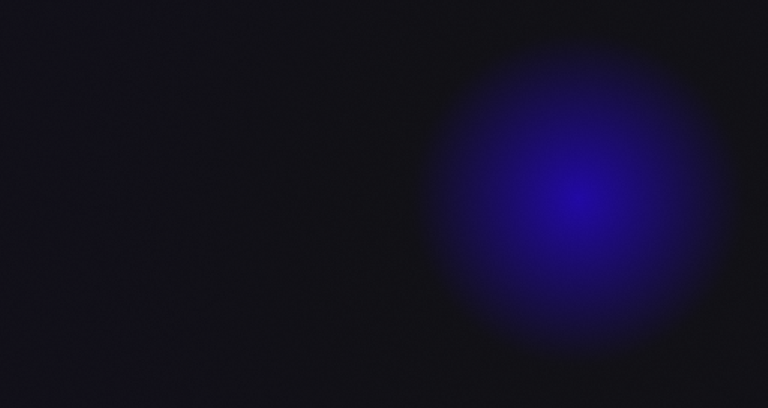
Reproduce this background procedurally as a WebGL 2 fragment shader.

```glsl
#version 300 es
precision highp float;

uniform vec2 u_resolution;
out vec4 outColor;

// Lengths are in canvas heights; the glow centre is a fraction of the canvas.
const vec3 BASE_COLOR = vec3(0.068, 0.066, 0.084);
const vec3 TINT_COLOR = vec3(0.068, 0.063, 0.096);
const vec3 GLOW_COLOR = vec3(0.132, 0.035, 0.645);
const vec2 GLOW_CENTER = vec2(0.753, 0.512);
const float GLOW_RADIUS = 0.408;
const float EDGE_SOFTNESS = 0.05;
const float TINT_START = 0.40;
const float TINT_END = 1.30;
const float GRAIN_CELLS = 272.0;
const float GRAIN_AMOUNT = 0.008;

float hash(vec2 p) {
    vec3 q = fract(vec3(p.xyx) * 0.1031);
    q += dot(q, q.yzx + 33.33);
    return fract((q.x + q.y) * q.z);
}

// Linear cone whose rim eases smoothly into zero.
float softCone(float dist, float radius, float softness) {
    float height = 1.0 - dist / radius;
    return 0.5 * (height + sqrt(height * height + softness * softness * 0.25));
}

void main() {
    vec2 uv = gl_FragCoord.xy / u_resolution;
    float aspect = u_resolution.x / u_resolution.y;
    float dist = length((uv - GLOW_CENTER) * vec2(aspect, 1.0));

    // Dark backdrop, slightly bluer far from the glow
    vec3 color = mix(BASE_COLOR, TINT_COLOR, smoothstep(TINT_START, TINT_END, dist));

    // Round violet-blue glow
    float glow = clamp(softCone(dist, GLOW_RADIUS, EDGE_SOFTNESS), 0.0, 1.0);
    color = mix(color, GLOW_COLOR, glow);

    // Fine grain
    vec2 cell = floor(uv * vec2(aspect, 1.0) * GRAIN_CELLS);
    color += (hash(cell) - 0.5) * GRAIN_AMOUNT;

    outColor = vec4(color, 1.0);
}
```
